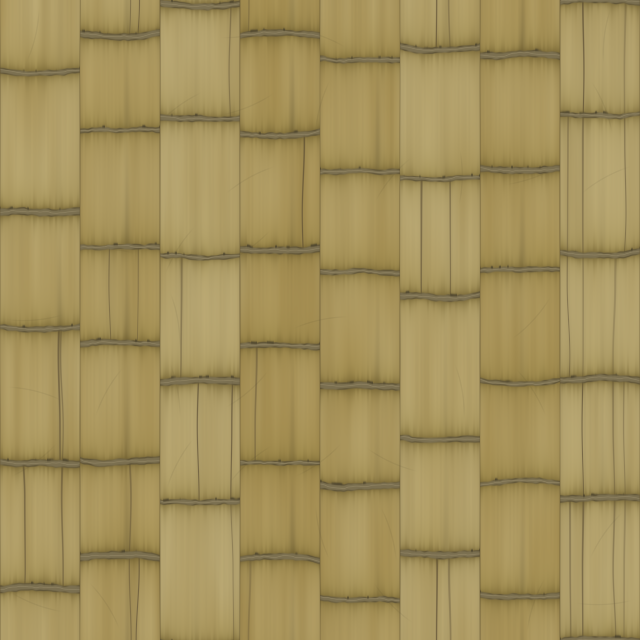
Give the GLSL for this texture, as a Shadertoy shader.

```glsl
// Eight bamboo slats with grey uneven nodes, long cracks and fine fibre grain.

// Per slat: node count, offset of the first node from the top, spacing swing, swing phase
const vec4 NODES[8] = vec4[8](
    vec4(5., .119, .0104, 2.37), vec4(6., .045, .0072, 0.), vec4(5., -.006, .0126, 0.),
    vec4(6., .048, .0072, 0.), vec4(6., .098, -.0052, 0.), vec4(5., .072, .0128, 1.43),
    vec4(6., .092, -.0033, 0.), vec4(5., -.010, .0138, 0.));
const float PALENESS[8] = float[8](.6, .42, .88, .24, .35, .8, .28, .9);
const float CRACK_CHANCE[8] = float[8](.14, .08, .36, .04, .02, .34, .01, .8);

float hash(vec2 p) {
    vec3 q = fract(p.xyx * .1031);
    q += dot(q, q.yzx + 33.33);
    return fract((q.x + q.y) * q.z);
}

float noise(vec2 p) {
    vec2 i = floor(p), f = fract(p);
    f = f * f * (3. - 2. * f);
    return mix(mix(hash(i), hash(i + vec2(1, 0)), f.x),
               mix(hash(i + vec2(0, 1)), hash(i + 1.), f.x), f.y);
}

float bump(float v) { return exp(-v * v); }

// Height offset of a node line: a bow plus a coarse and a fine wobble
float nodeShape(float x, float seed) {
    float bow = (hash(vec2(seed, 3)) - .4) * .045 * x * (1. - x);
    return bow + (noise(vec2(x * 4., seed)) - .5) * .004
               + (noise(vec2(x * 20., seed + 40.)) - .5) * .0012;
}

// One faint hairline scratch inside some cells of a coarse grid
float scratches(vec2 uv, float px) {
    vec2 cell = floor(uv * 9.), p = fract(uv * 9.) - .5;
    float angle = 6.283 * hash(cell + 70.);
    vec2 dir = vec2(cos(angle), sin(angle));
    float along = dot(p, dir);
    float across = dot(p, vec2(-dir.y, dir.x)) - .25 * along * along;
    float line = 1. - smoothstep(.0002, .0004 + px, abs(across) / 9.);
    return line * smoothstep(.42, .2, abs(along)) * step(.5, hash(cell + 20.));
}

void mainImage(out vec4 fragColor, in vec2 fragCoord) {
    vec2 uv = fragCoord / iResolution.xy;
    float px = 1. / iResolution.y, down = 1. - uv.y;
    float slat = min(floor(uv.x * 8.), 7.);
    float x = uv.x * 8. - slat;
    int id = int(slat);
    vec4 nodes = NODES[id];

    // Nearest nodes above and below, with their seeds
    float above = 9., below = 9., seedAbove = 0., seedBelow = 0.;
    for (int i = -1; i < 7; i++) {
        float k = float(i), n = nodes.x;
        float seed = slat * 11. + mod(k, n) + 5.;
        float swing = nodes.z * cos(6.28319 * (n - 3.) * k / n - nodes.w);
        float d = down - nodes.y - k / n - swing - nodeShape(x, seed);
        if (d >= 0. && d < above) { above = d; seedAbove = seed; }
        if (d < 0. && -d < below) { below = -d; seedBelow = seed; }
    }
    float progress = above / (above + below);
    float d = above < below ? above : -below;
    float seed = above < below ? seedAbove : seedBelow;

    // Wood tone, blotches and lengthwise grain
    float blotch = noise(vec2(x * 2.5 + slat * 19., down * 7.));
    float broad = noise(vec2(x * 9. + slat * 31., down * 3. + seedAbove * 7.));
    float fine = noise(vec2(x * 45. + slat * 67., down * 5.));
    float pale = PALENESS[id] + (blotch - .5) * .5 + (broad - .5) * .4;
    vec3 col = mix(vec3(.65, .56, .325), vec3(.718, .65, .445), clamp(pale, 0., 1.));
    col *= 1. + (fine - .5) * .03 + (broad - .5) * .03;

    // Golden flush towards the ends of each segment
    float flush = .6 * exp(-below / .032) + .45 * exp(-above / .02);
    col = mix(col, vec3(.62, .54, .25), flush * (.55 + .45 * broad));

    // Soft brown streak widening down to the next node, and scratches
    float streakX = .35 + .4 * hash(vec2(slat, 81));
    float streak = bump((x - streakX) / (.02 + .025 * progress)) * progress;
    col *= 1. - streak * .18 * hash(vec2(seedAbove, 82)) * (1.2 - PALENESS[id]);
    col *= 1. - .045 * scratches(uv, px);

    // Lengthwise cracks, tapering down each segment
    for (int j = 0; j < 4; j++) {
        float slot = float(j) * 9.;
        float present = step(hash(vec2(seedAbove + 50., slot)), CRACK_CHANCE[id]);
        float path = .07 + .88 * hash(vec2(slat * 5. + 2., slot + 1.))
                   + (noise(vec2(down * 9., slat + slot)) - .5) * .05;
        float halfWidth = (.0004 + .001 * hash(vec2(seedAbove, slot + 4.))) * (1. - .5 * progress);
        float crack = 1. - smoothstep(halfWidth - px * .5, halfWidth + px, abs(x - path) / 8.);
        float strength = .25 + .45 * hash(vec2(seedAbove + 9., slot));
        col = mix(col, vec3(.36, .30, .20), crack * strength * present);
        col *= 1. - .04 * exp(-abs(x - path) * 20.) * present;
    }

    // Ragged streaky stain around the node, over a wide soft shadow
    float ragged = .6 * noise(vec2(x * 40., seed * 3.)) + .4 * noise(vec2(x * 14., seed * 5.));
    float weight = hash(vec2(seed, 17));
    float halfRing = .0028 + .0022 * weight + .0016 * (noise(vec2(x * 10., seed + 90.)) - .5);
    float outside = max(abs(d) - halfRing, 0.);
    float stain = exp(-outside / (.003 + .013 * ragged * ragged));
    col = mix(col, vec3(.43, .36, .17), stain * (.42 + .2 * weight));
    col *= 1. - .07 * exp(-outside / .02);

    // Grey ring with broken dark rims, a light ridge and clumps on its upper side
    float ring = 1. - smoothstep(halfRing - px, halfRing + px * 1.5, abs(d));
    col = mix(col, vec3(.48, .44, .33), ring * .85);
    float rim = bump((abs(d) - halfRing) / .0013);
    col = mix(col, vec3(.32, .28, .18), rim * .65 * noise(vec2(x * 16., seed + 130.)));
    float ridgeY = (noise(vec2(x * 7., seed + 170.)) - .6) * .003;
    col = mix(col, vec3(.59, .54, .41), .5 * bump((d - ridgeY) / .0009));
    float clump = smoothstep(.8, .95, noise(vec2(x * 20., seed + 210.)));
    col = mix(col, vec3(.28, .25, .17), .7 * clump * bump((d + halfRing + .001) / .0022));

    // Thin seam between slats
    float edge = min(x, 1. - x) / 8.;
    col *= 1. - .05 * exp(-edge / .003);
    float seam = 1. - smoothstep(.0002, .0004 + px, edge);
    col = mix(col, vec3(.40, .34, .20), seam * (.12 + .4 * noise(vec2(down * 9., slat))));
    fragColor = vec4(col, 1);
}
```
